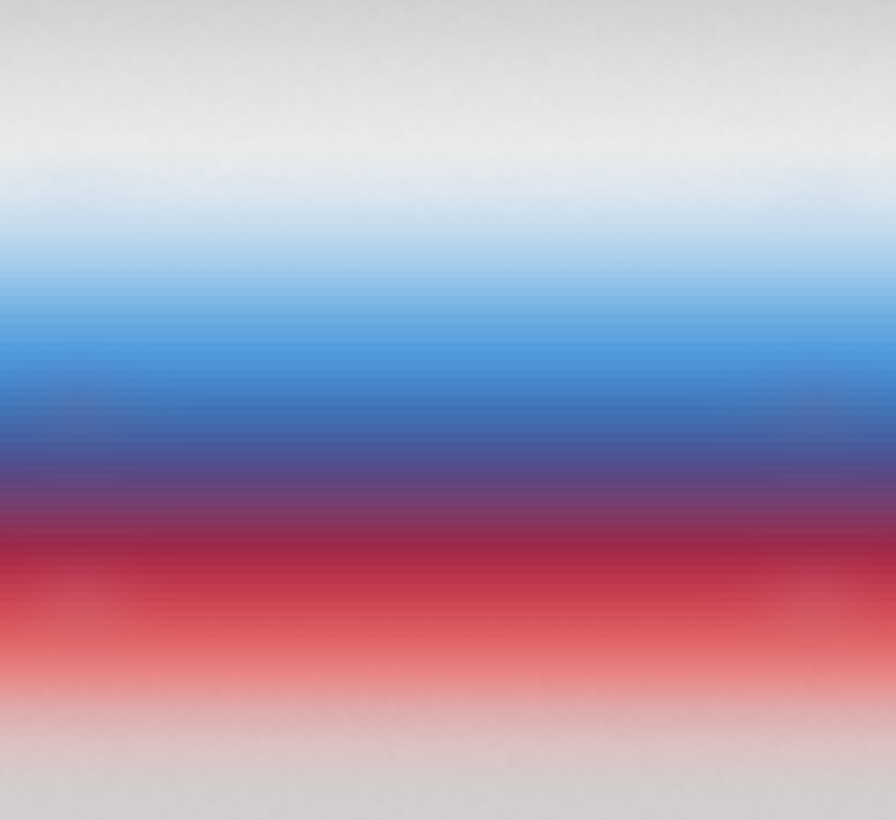
Write a Shadertoy shader that draws this background.

```glsl
// Soft horizontal bands of white, blue and crimson on faintly grained paper.

float hash(vec2 p) {
    p = fract(p * vec2(0.1031, 0.1137));
    p += dot(p, p.yx + 33.33);
    return fract((p.x + p.y) * p.x * 17.0);
}

float noise(vec2 p) {
    vec2 i = floor(p), f = fract(p);
    f = f * f * (3.0 - 2.0 * f);
    return mix(mix(hash(i), hash(i + vec2(1, 0)), f.x),
               mix(hash(i + vec2(0, 1)), hash(i + vec2(1, 1)), f.x), f.y);
}

// Linear ramp from the colour so far to the next stop, between two depths.
void ramp(inout vec3 color, float depth, float from, float to, vec3 next) {
    color = mix(color, next, clamp((depth - from) / (to - from), 0.0, 1.0));
}

// Vertical gradient, depth running from 0 at the top to 1 at the bottom.
vec3 bands(float d) {
    vec3 c = vec3(0.820);
    ramp(c, d, 0.000, 0.085, vec3(0.875));
    ramp(c, d, 0.085, 0.182, vec3(0.915, 0.920, 0.917));
    ramp(c, d, 0.182, 0.236, vec3(0.860, 0.900, 0.935));
    ramp(c, d, 0.236, 0.284, vec3(0.755, 0.852, 0.930));
    ramp(c, d, 0.284, 0.334, vec3(0.610, 0.780, 0.915));
    ramp(c, d, 0.334, 0.384, vec3(0.440, 0.685, 0.885));
    ramp(c, d, 0.384, 0.429, vec3(0.310, 0.610, 0.865));
    ramp(c, d, 0.429, 0.462, vec3(0.280, 0.540, 0.810));
    ramp(c, d, 0.462, 0.497, vec3(0.250, 0.460, 0.720));
    ramp(c, d, 0.497, 0.533, vec3(0.265, 0.380, 0.640));
    ramp(c, d, 0.533, 0.568, vec3(0.320, 0.300, 0.540));
    ramp(c, d, 0.568, 0.611, vec3(0.450, 0.250, 0.440));
    ramp(c, d, 0.611, 0.665, vec3(0.610, 0.160, 0.290));
    ramp(c, d, 0.665, 0.696, vec3(0.710, 0.190, 0.290));
    ramp(c, d, 0.696, 0.739, vec3(0.810, 0.280, 0.330));
    ramp(c, d, 0.739, 0.781, vec3(0.880, 0.390, 0.400));
    ramp(c, d, 0.781, 0.824, vec3(0.910, 0.530, 0.530));
    ramp(c, d, 0.824, 0.866, vec3(0.880, 0.670, 0.670));
    ramp(c, d, 0.866, 0.909, vec3(0.860, 0.760, 0.760));
    ramp(c, d, 0.909, 0.952, vec3(0.830, 0.800, 0.800));
    ramp(c, d, 0.952, 1.000, vec3(0.820, 0.815, 0.810));
    return c;
}

// Soft patch, mirrored to sit near both side edges.
float sidePatch(vec2 uv, float depth, float height) {
    vec2 q = vec2((0.5 - abs(uv.x - 0.5) - 0.09) / 0.06,
                  (1.0 - uv.y - depth) / height);
    return exp(-dot(q, q));
}

void mainImage(out vec4 fragColor, in vec2 fragCoord) {
    vec2 uv = fragCoord / iResolution.xy;
    float depth = 1.0 - uv.y;
    vec3 color = bands(depth);

    // Faint tints towards the sides
    color = mix(color, vec3(0.72, 0.82, 0.91), 0.15 * sidePatch(uv, 0.24, 0.04));
    color = mix(color, vec3(0.45, 0.40, 0.60), 0.20 * sidePatch(uv, 0.50, 0.05));
    color = mix(color, vec3(0.80, 0.50, 0.54), 0.20 * sidePatch(uv, 0.74, 0.05));

    // Fine horizontal ribbing inside the coloured bands
    float colored = smoothstep(0.22, 0.35, depth) * (1.0 - smoothstep(0.72, 0.85, depth));
    color += 0.006 * colored * sin(depth * 565.0);

    // Paper grain on the pale ends
    vec2 paper = uv * vec2(1.094, 1.0);
    float grain = noise(paper * 90.0) + noise(paper * 210.0) - 1.0;
    color += 0.009 * grain * (1.0 - colored);

    fragColor = vec4(clamp(color, 0.0, 1.0), 1.0);
}
```
